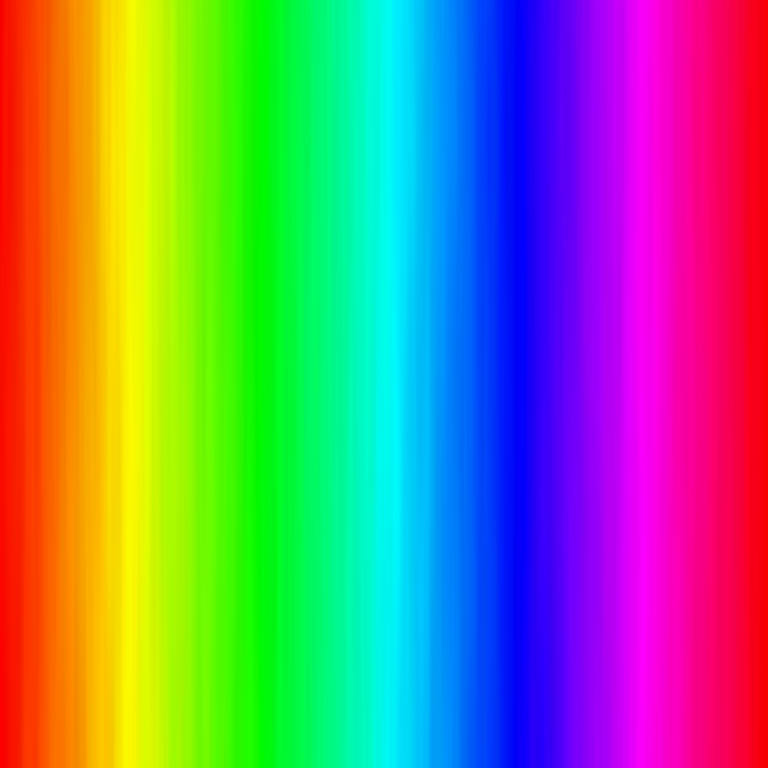
This background is drawn by a Shadertoy shader. Its source:

```glsl
float hash(vec2 p) {
    vec3 q = fract(p.xyx * vec3(0.1031, 0.1030, 0.0973));
    q += dot(q, q.yzx + 33.33);
    return fract((q.x + q.y) * q.z);
}

float valueNoise(vec2 p) {
    vec2 cell = floor(p);
    vec2 f = fract(p);
    f = f * f * (3.0 - 2.0 * f);
    float low = mix(hash(cell), hash(cell + vec2(1.0, 0.0)), f.x);
    float high = mix(hash(cell + vec2(0.0, 1.0)), hash(cell + vec2(1.0, 1.0)), f.x);
    return mix(low, high, f.y);
}

// Layered noise stretched along the vertical axis, centred on zero
float streaks(vec2 uv, float columns, float rows) {
    float sum = 0.0;
    float weight = 0.5;
    for (int i = 0; i < 3; i++) {
        sum += weight * (valueNoise(uv * vec2(columns, rows) + float(i) * 17.0) - 0.5);
        columns *= 1.9;
        rows *= 1.4;
        weight *= 0.65;
    }
    return sum;
}

vec3 hueToRgb(float hue) {
    vec3 wave = abs(fract(hue + vec3(0.0, 2.0, 1.0) / 3.0) * 6.0 - 3.0);
    return clamp(wave - 1.0, 0.0, 1.0);
}

// Rainbow position, slightly delayed between the two red ends
float spectrumHue(float x, float delay) {
    return x - delay * sin(3.14159 * x);
}

void mainImage(out vec4 fragColor, in vec2 fragCoord) {
    vec2 uv = fragCoord / iResolution.xy;

    // Brushed fibres displace the hue along each column
    float fibre = streaks(uv, 85.0, 2.5);
    float hue = spectrumHue(uv.x, 0.009) + 0.022 * fibre;
    vec3 color = hueToRgb(clamp(hue, 0.0, 1.0));

    // Faint light and dark threads
    float thread = streaks(uv + vec2(3.7, 1.3), 110.0, 2.0);
    color *= 0.975 + 0.07 * thread;

    fragColor = vec4(clamp(color, 0.0, 1.0), 1.0);
}
```
